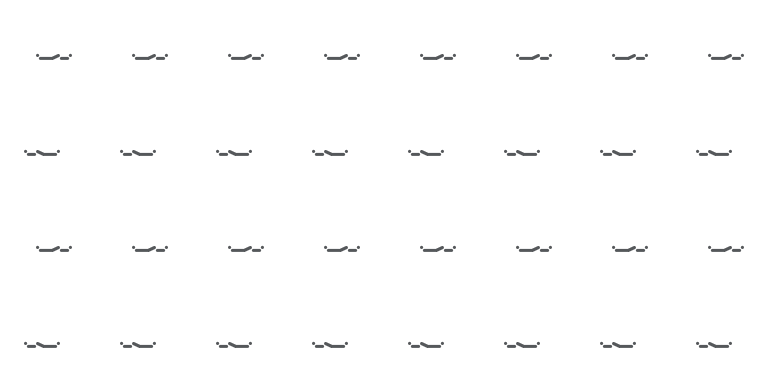
A Shadertoy shader for this pattern:

```glsl
#define ROWS 4.0
#define CELL 96.0
#define INK vec3(0.335, 0.345, 0.355)
#define PAPER vec3(1.0)
#define STROKE_RADIUS 1.5
#define BEND_RADIUS 1.6
#define DOT_RADIUS 1.55
#define DOT_HEIGHT 55.4
#define BAR_HEIGHT 58.4

// Distance to a round-capped line
float capsule(vec2 p, vec2 a, vec2 b, float radius) {
    vec2 pa = p - a, ba = b - a;
    float t = clamp(dot(pa, ba) / dot(ba, ba), 0.0, 1.0);
    return length(pa - ba * t) - radius;
}

// Two dots, a short dash and a long dash with a raised end
float motif(vec2 p) {
    vec2 bendStart = vec2(52.3, BAR_HEIGHT);
    float d = length(p - vec2(37.6, DOT_HEIGHT)) - DOT_RADIUS;
    d = min(d, length(p - vec2(70.4, DOT_HEIGHT)) - DOT_RADIUS);
    d = min(d, capsule(p, vec2(40.4, BAR_HEIGHT), bendStart, STROKE_RADIUS));
    d = min(d, capsule(p, bendStart, vec2(58.3, DOT_HEIGHT + 0.2), BEND_RADIUS));
    d = min(d, capsule(p, vec2(61.4, BAR_HEIGHT), vec2(67.6, BAR_HEIGHT), STROKE_RADIUS));
    return d;
}

void mainImage(out vec4 fragColor, in vec2 fragCoord) {
    // Square cells, counted from the top
    vec2 grid = fragCoord / iResolution.y * ROWS;
    grid.y = ROWS - grid.y;
    vec2 p = fract(grid) * CELL;

    // Every second row is mirrored
    if (mod(floor(grid.y), 2.0) > 0.5) p.x = CELL - p.x;

    float pixel = ROWS * CELL / iResolution.y;
    float coverage = clamp(0.5 - motif(p) / pixel, 0.0, 1.0);
    fragColor = vec4(mix(PAPER, INK, coverage), 1.0);
}
```
